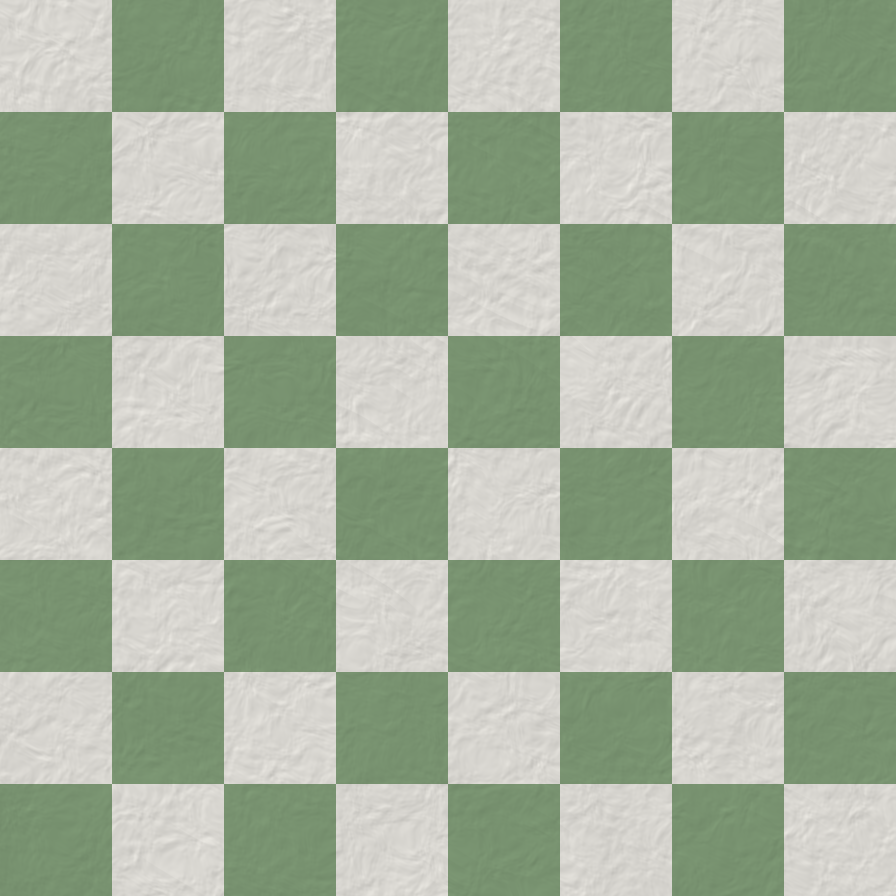
This pattern is drawn by a WebGL 1 fragment shader. Its source:

```glsl
precision highp float;
// Green and off-white checkerboard on softly embossed, creased leather.

uniform vec2 u_resolution;

const float CELLS = 8.0;                         // squares across and down
const vec3 GREEN = vec3(0.470, 0.572, 0.438);
const vec3 CREAM = vec3(0.840, 0.832, 0.810);
const float GREEN_RELIEF = 0.13;                 // shading strength per colour
const float CREAM_RELIEF = 0.19;
const float GRAIN_SCALE = 92.0;                  // leather pebbles across
const vec2 CREASE_SCALE = vec2(15.0, 62.0);      // along and across the creases
const float CREASE_ANGLE = -0.58;
const vec2 LIGHT_STEP = vec2(-0.0018, 0.0026);   // offset towards the light
const float PI = 3.14159265;

float hash(vec2 p) {
  return fract(sin(dot(p, vec2(127.1, 311.7))) * 43758.5453);
}

float noise(vec2 p) {
  vec2 i = floor(p);
  vec2 f = fract(p);
  f = f * f * (3.0 - 2.0 * f);
  return mix(mix(hash(i), hash(i + vec2(1.0, 0.0)), f.x),
             mix(hash(i + vec2(0.0, 1.0)), hash(i + vec2(1.0, 1.0)), f.x), f.y);
}

vec2 rotate(vec2 p, float a) {
  float c = cos(a);
  float s = sin(a);
  return vec2(c * p.x + s * p.y, c * p.y - s * p.x);
}

// Fine pebbles, bent by a slower noise so they do not line up in a grid.
float grain(vec2 p) {
  vec2 bend = vec2(noise(p * 34.0), noise(p * 34.0 + 17.3));
  vec2 q = rotate(p, 0.5) * GRAIN_SCALE + 1.6 * bend;
  float height = 0.0;
  float weight = 0.65;
  for (int i = 0; i < 3; i++) {
    height += weight * noise(q);
    q = rotate(q, 0.9) * 1.8 + 5.7;
    weight *= 0.5;
  }
  return height;
}

// Long diagonal wrinkles in patches, strongest towards the lower left.
float creases(vec2 p) {
  vec2 bend = vec2(noise(p * 9.0 + 3.1), noise(p * 9.0 + 8.4));
  vec2 q = rotate(p + 0.035 * bend, CREASE_ANGLE) * CREASE_SCALE;
  float ridge = 1.0 - abs(2.0 * noise(q) - 1.0);
  float corner = 0.45 - 0.55 * length(p - vec2(0.12, 0.25));
  float patches = smoothstep(0.45, 0.9, noise(p * 6.0 + 2.6) + corner);
  return ridge * patches;
}

float leather(vec2 p) {
  return grain(p) + 0.5 * creases(p);
}

// +1 on one colour, -1 on the other, blended over one pixel at the edges.
float checker(vec2 p, float pixel) {
  vec2 side = clamp(2.0 * sin(PI * p) / (PI * pixel), -1.0, 1.0);
  return side.x * side.y;
}

void main() {
  float size = min(u_resolution.x, u_resolution.y);
  vec2 p = gl_FragCoord.xy / size;

  float green = 0.5 + 0.5 * checker(p * CELLS, CELLS / size);
  vec3 color = mix(CREAM, GREEN, green);

  // Emboss: slopes facing the light brighten, the others darken.
  float slope = leather(p) - leather(p + LIGHT_STEP);
  float mottle = 0.02 * (noise(p * 22.0 + 4.0) - 0.5);
  color *= 1.0 + mix(CREAM_RELIEF, GREEN_RELIEF, green) * slope + mottle;

  gl_FragColor = vec4(color, 1.0);
}
```
